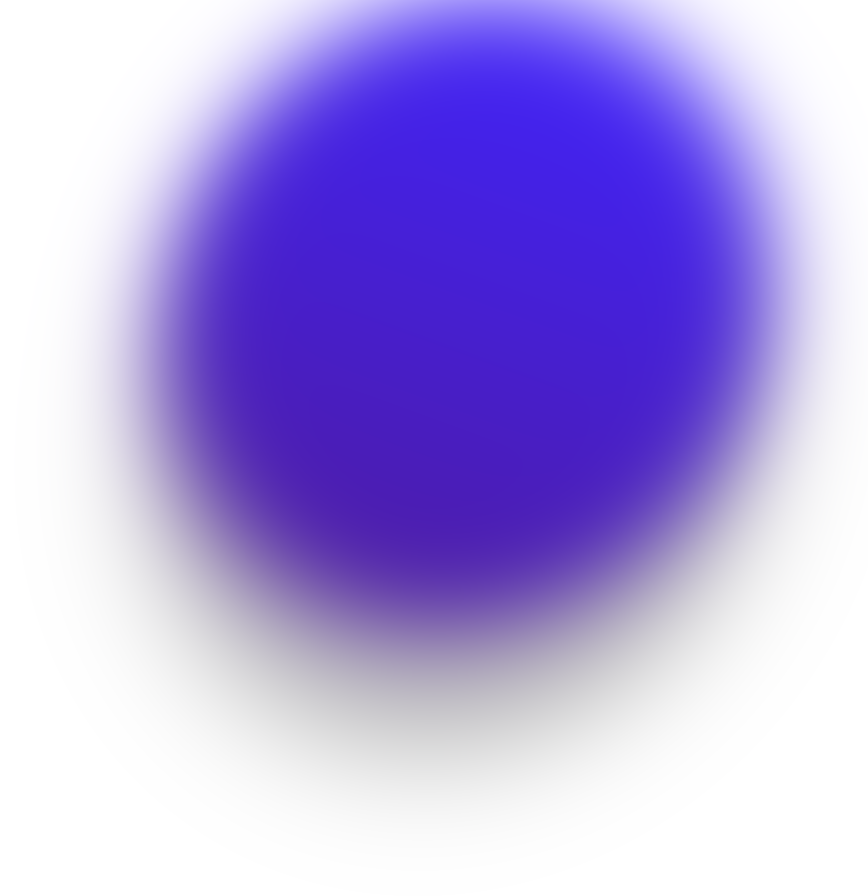
Write a Shadertoy shader that draws this background.

```glsl
// A soft violet-blue orb on white with a wide grey shadow below it.
// Both are tilted ellipses whose edges follow a Gaussian blur profile;
// the orb is filled with a slanted linear gradient.

// Lengths are in canvas heights, measured from the canvas centre.
const vec2  ORB_CENTER    = vec2(0.035, 0.151);
const vec2  SHADOW_CENTER = vec2(0.026, 0.014);
const vec2  RADII         = vec2(0.3585, 0.3247);
const float TILT          = 1.0;    // angle of the long axis, radians
const float ORB_BLUR      = 0.052;  // standard deviation of the edge
const float SHADOW_BLUR   = 0.066;
const float SHADOW_ALPHA  = 0.28;

const vec2  GRADIENT_DIR  = vec2(0.342, 0.940);
const float GRADIENT_HALF = 0.349;  // half the length of the colour ramp
const vec3  PAPER         = vec3(1.0);
const vec3  SHADOW_COLOR  = vec3(0.0);
const vec3  ORB_LOW       = vec3(0.300, 0.105, 0.645);
const vec3  ORB_HIGH      = vec3(0.255, 0.138, 0.985);

// Approximate signed distance to the tilted ellipse.
float ellipseDistance(vec2 p) {
    float c = cos(TILT), s = sin(TILT);
    vec2 local = vec2(c * p.x + s * p.y, c * p.y - s * p.x);
    float meanRadius = 0.5 * (RADII.x + RADII.y);
    return (length(local / RADII) - 1.0) * meanRadius;
}

// Coverage of a Gaussian-blurred edge, by a tanh fit to the normal curve.
float blurredCoverage(float dist, float sigma) {
    float x = clamp(dist / sigma, -4.0, 4.0);
    return 0.5 - 0.5 * tanh(0.7979 * (x + 0.0447 * x * x * x));
}

void mainImage(out vec4 fragColor, in vec2 fragCoord) {
    vec2 p = (fragCoord - 0.5 * iResolution.xy) / iResolution.y;

    // Shadow on the paper
    float shadow = blurredCoverage(ellipseDistance(p - SHADOW_CENTER), SHADOW_BLUR);
    vec3 color = mix(PAPER, SHADOW_COLOR, SHADOW_ALPHA * shadow);

    // Orb with its slanted gradient
    vec2 q = p - ORB_CENTER;
    float ramp = clamp(0.5 + 0.5 * dot(q, GRADIENT_DIR) / GRADIENT_HALF, 0.0, 1.0);
    vec3 orbColor = mix(ORB_LOW, ORB_HIGH, ramp);
    color = mix(color, orbColor, blurredCoverage(ellipseDistance(q), ORB_BLUR));

    fragColor = vec4(color, 1.0);
}
```
